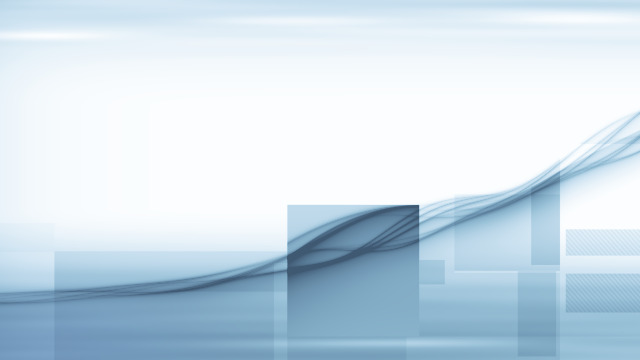
This background is drawn by a Shadertoy shader. Its source:

```glsl
// Pale blue abstract backdrop: a smoky ribbon rises to the right over layered
// glass panels. Everything adds to one scalar "tone" (0 = white, 5 = darkest),
// which a colour ramp turns into blue at the end.

#define STRANDS 9
#define STRAND_THIN 0.0032
#define STRAND_INK 1.5
#define SHEET_DEPTH 0.035
#define SHEET_INK 0.4
#define VEIL_MAX 3.8
#define STREAK_GAIN 0.6
#define HATCH_PITCH 0.007

const vec3 RAMP[6] = vec3[6](
    vec3(.985, .993, .998), vec3(.79, .88, .94), vec3(.59, .75, .84),
    vec3(.46, .62, .73), vec3(.36, .50, .61), vec3(.25, .35, .45));

vec3 toneColour(float tone) {
    float t = clamp(tone, 0., 4.999);
    int i = int(t);
    return mix(RAMP[i], RAMP[i + 1], fract(t));
}

vec2 gradientAt(vec2 cell) {
    float a = 6.2832 * fract(sin(dot(cell, vec2(127.1, 311.7))) * 43758.5);
    return vec2(cos(a), sin(a));
}

float gradientNoise(vec2 p) {
    vec2 i = floor(p), f = p - i, u = f * f * (3. - 2. * f);
    vec2 e = vec2(1, 0);
    float low = mix(dot(gradientAt(i), f), dot(gradientAt(i + e), f - e), u.x);
    float high = mix(dot(gradientAt(i + e.yx), f - e.yx),
                     dot(gradientAt(i + 1.), f - 1.), u.x);
    return mix(low, high, u.y);
}

float bump(float x, float centre, float width) {
    float d = (x - centre) / width;
    return exp(-d * d);
}

// Smooth-edged rectangle mask from corner lo to corner hi
float panel(vec2 p, vec2 lo, vec2 hi) {
    vec2 soft = .7 / iResolution.xy;
    vec2 m = smoothstep(lo - soft, lo + soft, p) * (1. - smoothstep(hi - soft, hi + soft, p));
    return m.x * m.y;
}

float glow(vec2 p, vec2 centre, vec2 size) {
    vec2 d = (p - centre) / size;
    return exp(-dot(d, d));
}

// Centre line of the ribbon
float spine(float x) {
    return .17 + .06 * x + .41 * x * x - .025 * bump(x, .8, .08) - .014 * bump(x, .32, .12);
}

// Soft mask that is 1 below an edge, for d = height above it
float below(float d) { return 1. - smoothstep(-.004, .002, d); }

// Crossing strands, each a thin dark line with a sheet fading under it
float veil(vec2 p) {
    float spread = .015 + .045 * bump(p.x, .6, .13) + .045 * smoothstep(.8, 1., p.x);
    float ink = 0.;
    for (int i = 0; i < STRANDS; i++) {
        float k = float(i);
        float wave = sin(k * 1.7 + p.x * (6. + k * .8));
        float d = p.y - spine(p.x) - spread * wave;
        float weight = .55 + .45 * sin(k * 2.3 + p.x * 9.);
        float line = exp(-abs(d) / STRAND_THIN);
        float sheet = below(d) * exp(min(d, 0.) / SHEET_DEPTH);
        ink += weight * (STRAND_INK * line + SHEET_INK * sheet);
    }
    ink *= mix(.45, 1., smoothstep(.0, .5, p.x)) * (1. - .4 * smoothstep(.85, .9, p.x));
    return VEIL_MAX * (1. - exp(-.5 * ink));
}

float backdrop(vec2 p) {
    float sky = max(p.y - .7, 0.) / .3;
    float floorTone = 1. - smoothstep(.02, .42, p.y);
    float depth = spine(p.x) - p.y;
    float tone = sky * sky + .35 * exp(-p.x * 14.) + floorTone * mix(3.1, 2.5, p.x);
    tone += .8 * smoothstep(.2, .9, p.x) * below(-depth) * exp(-max(depth, 0.) / .1);
    float streaks = gradientNoise(vec2(p.x * 2.5, p.y * 38.));
    tone += STREAK_GAIN * streaks * (smoothstep(.8, 1., p.y) + floorTone * .7);
    tone -= .55 * glow(p, vec2(.06, .9), vec2(.12, .012));
    tone -= .45 * glow(p, vec2(.45, .94), vec2(.16, .012));
    tone -= .6 * glow(p, vec2(.9, .95), vec2(.16, .02));
    return tone - .9 * glow(p, vec2(.6, .047), vec2(.2, .012));
}

// Large square pane holding two dark folds
float foldedPane(vec2 p) {
    float s = clamp((p.x - .449) / .206, 0., 1.), arc = s * (2. - s);
    float outer = p.y - .325 - .105 * arc, inner = p.y - .285 - .145 * arc;
    float tone = 1.2 + 1.1 * (1. - smoothstep(.12, .43, p.y));
    tone += 1.1 * below(outer) * exp(min(outer, 0.) / .12) + 1.4 * exp(-abs(outer) / .005);
    tone += 2. * below(inner) * exp(min(inner, 0.) / .11);
    return tone + .8 * exp(-abs(inner) / .004);
}

void mainImage(out vec4 fragColor, in vec2 fragCoord) {
    vec2 p = fragCoord / iResolution.xy;
    float tone = backdrop(p);

    // Faint panels on the left
    tone -= .35 * panel(p, vec2(-.1, -.1), vec2(.085, .38)) * (1. - smoothstep(.2, .38, p.y));
    tone += .12 * panel(p, vec2(-.1, .3), vec2(.085, .38));
    tone += .35 * panel(p, vec2(.085, .19), vec2(.449, .302));
    tone -= .35 * panel(p, vec2(.428, -.1), vec2(.449, .27));

    // Overlapping panels on the right
    tone += .3 * panel(p, vec2(.71, .245), vec2(.875, .46));
    tone += .6 * panel(p, vec2(.83, .264), vec2(.875, .56)) * below(p.y - spine(p.x));
    tone -= .3 * panel(p, vec2(.875, -.1), vec2(1.1, .6));
    tone += .45 * panel(p, vec2(.809, .01), vec2(.869, .247));
    tone += .5 * panel(p, vec2(.655, .21), vec2(.695, .278));
    tone -= .25 * panel(p, vec2(.635, -.1), vec2(1.1, .065));
    tone -= .5 * panel(p, vec2(.71, .243), vec2(.875, .248));
    float hatch = .65 + .16 * sin(6.2832 * (p.x + p.y * .5) / HATCH_PITCH);
    tone += hatch * panel(p, vec2(.884, .29), vec2(1.1, .363));
    tone += hatch * panel(p, vec2(.884, .132), vec2(1.1, .24));

    // Main pane, then the ribbon over everything
    tone = mix(tone, foldedPane(p), panel(p, vec2(.449, .065), vec2(.655, .431)));
    tone += veil(p);

    vec3 colour = toneColour(tone);
    colour += vec3(.0, -.01, .02) * glow(p, vec2(.08, .02), vec2(.2, .15));
    fragColor = vec4(colour, 1.);
}
```
